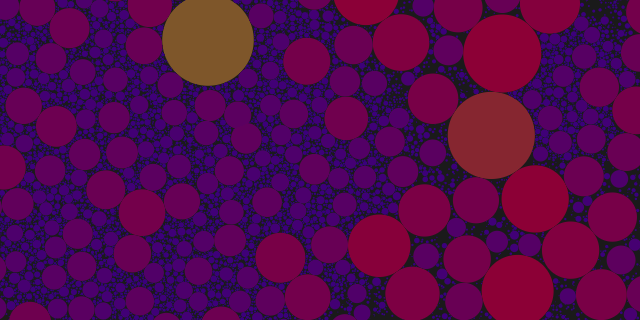
Reproduce this pattern procedurally as a Shadertoy shader.

```glsl
// Packed discs on a dark ground, tinted by radius from blue through red to gold.
// Large discs are packed one after another, each pushed to touch its neighbour;
// ever finer jittered grids then fill the gaps, mostly inside crowded zones.

const int MAX_DISCS = 128;
const int ATTEMPTS = 115;
const int LEVELS = 6;
const vec3 GROUND = vec3(0.10);
const vec3 BLUE = vec3(0.19, 0.0, 0.52);
const vec3 RED = vec3(0.55, 0.0, 0.21);
const vec3 GOLD = vec3(0.49, 0.37, 0.16);

vec3 discs[MAX_DISCS]; // working list: centre xy, radius z

vec3 hash32(vec2 p) {
    vec3 h = fract(vec3(p.xyx) * vec3(0.1031, 0.1030, 0.0973));
    h += dot(h, h.yxz + 33.33);
    return fract((h.xxy + h.yzz) * h.zyx);
}

// Soft zones, 0 to 1, that hold many tiny discs
float crowding(vec2 p, float aspect) {
    float wide = length((p - vec2(0.26 * aspect, 0.5)) * vec2(0.85, 1.0));
    float small = length(p - vec2(0.89 * aspect, 0.72));
    return max(1.0 - smoothstep(0.42, 0.75, wide), 1.0 - smoothstep(0.12, 0.28, small));
}

// Disc whose rim is closest to p; gap is negative inside it
vec3 nearestDisc(vec2 p, int count, out float gap) {
    vec3 best = discs[0];
    gap = 1e3;
    for (int i = 0; i < count; i++) {
        vec3 disc = discs[i];
        float d = distance(p, disc.xy) - disc.z;
        if (d < gap) { gap = d; best = disc; }
    }
    return best;
}

// Sequential packing of the large discs, biggest first
int packLarge(float aspect) {
    discs[0] = vec3(0.325 * aspect, 0.875, 0.143);
    int count = 1;
    for (int i = 1; i < ATTEMPTS; i++) {
        float n = float(i);
        float size = 0.05 + 0.093 * exp(-0.1 * pow(0.7 * n, 0.75));
        vec2 spread = fract(n * vec2(0.7549, 0.5698));
        vec2 p = spread * vec2(aspect + 0.1, 1.1) - 0.05;
        float crowd = crowding(p, aspect);
        if (crowd > 0.5 && size > 0.08) continue;
        if (hash32(vec2(n, 7.0)).x < 0.6 * crowd) continue;

        // Slide the candidate until it touches its nearest neighbour
        float gap;
        vec3 near = nearestDisc(p, count, gap);
        if (gap < 2.0 * size) {
            p = near.xy + normalize(p - near.xy + 1e-5) * (near.z + size);
            nearestDisc(p, count, gap);
        }
        if (gap > 0.62 * size && count < 90) {
            discs[count++] = vec3(p, min(size, gap));
        }
    }
    return count;
}

// Keep only the discs that can affect the surroundings of p
int keepNearby(vec2 p, int count, float reach) {
    int kept = 0;
    for (int i = 0; i < count; i++) {
        vec3 disc = discs[i];
        if (distance(p, disc.xy) - disc.z < reach) discs[kept++] = disc;
    }
    return kept;
}

// Wished-for disc of one grid cell
vec3 cellDisc(vec2 id, float cell, float level) {
    vec3 h = hash32(id + 37.0 * level + 11.0);
    return cell * vec3(id + 0.5 + 0.7 * (h.xy - 0.5), mix(0.34, 0.5, h.z));
}

// Add the discs of one grid around p; larger wishes win over smaller ones
int fillLevel(vec2 p, float cell, float level, float aspect, int known) {
    int count = known;
    vec2 base = floor(p / cell + 0.5) - 2.0;
    for (int j = 0; j < 16; j++) {
        vec2 id = base + vec2(j % 4, j / 4);
        vec3 disc = cellDisc(id, cell, level);
        float chance = crowding(disc.xy, aspect) + 0.22;
        if (level > 0.5 && hash32(id + 91.0 * level).y > chance) continue;

        float gap;
        nearestDisc(disc.xy, known, gap);
        float radius = min(disc.z, gap);
        if (radius < 0.12 * cell) continue;
        for (int k = 0; k < 9; k++) {
            vec3 other = cellDisc(id + vec2(k % 3, k / 3) - 1.0, cell, level);
            if (other.z > disc.z) radius = min(radius, distance(disc.xy, other.xy) - other.z);
        }
        if (radius > 0.12 * cell && count < MAX_DISCS) discs[count++] = vec3(disc.xy, radius);
    }
    return count;
}

vec3 tint(float radius) {
    vec3 color = mix(BLUE, RED, pow(min(radius / 0.105, 1.0), 0.85));
    float golden = smoothstep(0.122, 0.146, radius);
    return mix(color, GOLD, golden * golden);
}

void mainImage(out vec4 fragColor, in vec2 fragCoord) {
    float pixel = 1.0 / iResolution.y;
    float aspect = iResolution.x * pixel;
    vec2 p = fragCoord * pixel;

    int count = keepNearby(p, packLarge(aspect), 0.25);
    float cell = 0.1, gap;
    vec3 disc = nearestDisc(p, count, gap);
    for (int level = 0; level < LEVELS; level++) {
        if (gap < -pixel) break;
        count = fillLevel(p, cell, float(level), aspect, count);
        disc = nearestDisc(p, count, gap);
        cell *= 0.6;
    }
    float cover = clamp(0.5 - gap / pixel, 0.0, 1.0);
    fragColor = vec4(mix(GROUND, tint(disc.z), cover), 1.0);
}
```
